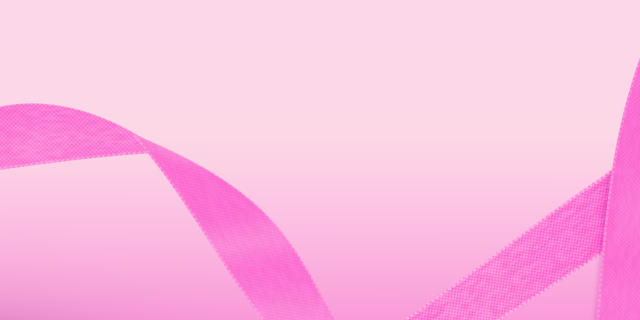
A Shadertoy shader for this background:

```glsl
// Pink satin ribbons curling over a soft blush gradient.
// Each ribbon is the area between two cubic edges; a shared satin shader
// adds sheen, woven threads and small stitched loops along the borders.

#define BLUSH vec3(0.99, 0.845, 0.912)
#define ROSE  vec3(0.98, 0.61, 0.85)
#define DEEP  vec3(0.985, 0.41, 0.805)
#define LIGHT vec3(0.985, 0.65, 0.88)
#define PALE  vec3(1.0, 0.75, 0.91)
#define THREADS 78.0
#define LOOPS 62.0
#define HEM 0.011

const float TAU = 6.2831853;

float hash(vec2 p) {
    vec3 q = fract(vec3(p.xyx) * 0.1031);
    q += dot(q, q.yzx + 33.33);
    return fract((q.x + q.y) * q.z);
}

float noise(vec2 p) {
    vec2 i = floor(p), f = fract(p);
    f = f * f * (3.0 - 2.0 * f);
    return mix(mix(hash(i), hash(i + vec2(1, 0)), f.x),
               mix(hash(i + vec2(0, 1)), hash(i + vec2(1, 1)), f.x), f.y);
}

// Cubic through four equally spaced values, for x running from a to b
float edge(float x, float a, float b, vec4 k) {
    float t = clamp(3.0 * (x - a) / (b - a), -0.05, 3.05);
    vec3 d = k.yzw - k.xyz;
    vec2 d2 = d.yz - d.xy;
    return k.x + d.x * t + d2.x * t * (t - 1.0) / 2.0
         + (d2.y - d2.x) * t * (t - 1.0) * (t - 2.0) / 6.0;
}

float coverage(float d) {
    return clamp(0.5 + d / max(fwidth(d), 1e-5), 0.0, 1.0);
}

float bump(float x, float centre, float width) {
    float t = (x - centre) / width;
    return exp(-t * t);
}

// Cloth colour; dir runs along the ribbon, rim is the distance to its hem
vec3 satin(vec2 p, vec2 dir, float rim, float sheen, float weave, float hem) {
    vec2 q = vec2(dot(p, dir), dot(p, vec2(-dir.y, dir.x)));
    float thread = sin(q.x * TAU * THREADS) * sin(q.y * TAU * THREADS);
    float fibre = noise(q * vec2(45.0, 150.0)) - 0.5;
    vec3 c = mix(DEEP, LIGHT, clamp(sheen, 0.0, 1.0));
    c += vec3(0.02, 0.13, 0.06) * weave * (thread * 0.6 + fibre * 0.8);
    float stitch = 0.5 + 0.5 * cos(q.x * TAU * LOOPS);
    float band = 1.0 - smoothstep(HEM * 0.4, HEM, rim);
    return mix(c, PALE, band * hem * (0.25 + 0.75 * stitch));
}

vec3 backdrop(vec2 p) {
    float fade = pow(clamp(1.0 - p.y / 0.58, 0.0, 1.0), 1.2);
    vec3 c = mix(BLUSH, ROSE, fade);
    c -= vec3(0.0, 0.0, 0.012) * bump(p.y, 0.57, 0.14);
    float corner = exp(-p.x * 2.5 - p.y * 11.0);
    return c - vec3(0.08, 0.07, 0.07) * corner;
}

void mainImage(out vec4 fragColor, in vec2 fragCoord) {
    vec2 p = fragCoord / iResolution.y;
    vec3 col = backdrop(p);
    float lo, hi, rim, sheen;

    // Left ribbon, running into the twist
    lo = p.y - edge(p.x, 0.0, 0.469, vec4(0.469, 0.490, 0.508, 0.521));
    hi = edge(p.x, 0.0, 0.469, vec4(0.667, 0.674, 0.635, 0.555)) - p.y;
    rim = min(lo, hi + 0.005);
    sheen = 0.17 + 0.2 * bump(lo, 0.06, 0.06) + 0.12 * bump(p.x, 0.12, 0.12);
    vec3 cloth = satin(p, normalize(vec2(1.0, 0.03)), rim, sheen, 0.7, 0.55);
    col = mix(col, cloth, coverage(min(min(lo, hi), 0.474 - p.x)));

    // Front ribbon, falling away from the twist
    lo = p.x - edge(p.y, 0.0, 0.5755, vec4(0.820, 0.6875, 0.5625, 0.417));
    hi = edge(p.y, 0.0, 0.5755, vec4(1.052, 0.940, 0.773, 0.430)) - p.x;
    rim = min(lo, hi + 0.004) * 0.83;
    float slope = p.y - 0.18 * (p.x - 0.78);
    sheen = 0.12 + 0.38 * bump(slope, 0.245, 0.06) + 0.4 * bump(p.y, 0.0, 0.09)
          + 0.35 * smoothstep(0.43, 0.54, p.y) * bump(hi, 0.0, 0.06);
    cloth = satin(p, normalize(vec2(0.56, -0.83)), rim, sheen, 0.35, 0.5);
    col = mix(col, cloth, coverage(min(min(lo, hi), 0.577 - p.y)));

    // Right ribbon, rising diagonally
    lo = p.y - edge(p.x, 1.26, 1.909, vec4(-0.185, -0.055, 0.083, 0.224));
    hi = edge(p.x, 1.26, 1.909, vec4(0.0, 0.154, 0.315, 0.466)) - p.y;
    rim = min(lo, hi) * 0.81;
    float right = p.x - edge(p.y, 0.0, 0.828, vec4(1.865, 1.888, 1.927, 2.003));
    sheen = 0.3 + 0.15 * bump(p.x, 1.5, 0.15) - 0.2 * bump(right, 0.0, 0.06);
    cloth = satin(p, normalize(vec2(0.81, 0.59)), rim, sheen, 1.0, 0.8);
    col = mix(col, cloth, coverage(min(min(lo, hi), p.x - 1.2)));

    // Upright ribbon at the far right, with a thin contact shadow
    col -= vec3(0.05, 0.10, 0.05) * bump(right, 0.0, 0.012)
         * step(right, 0.0) * step(p.y, 0.47);
    sheen = 0.12 + 0.2 * bump(p.y, 0.33, 0.1) * smoothstep(0.01, 0.06, right)
          + 0.12 * bump(p.y, 0.05, 0.08);
    cloth = satin(p, normalize(vec2(0.14, 0.99)), right, sheen, 0.4, 0.45);
    col = mix(col, cloth, coverage(right));

    fragColor = vec4(clamp(col, 0.0, 1.0), 1.0);
}
```
